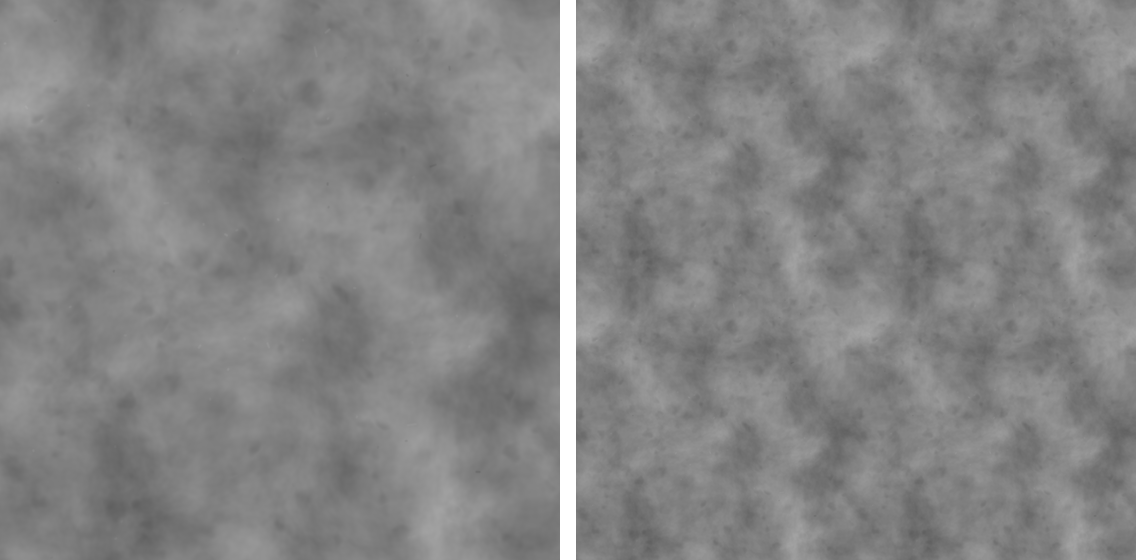
Left: one tile. Right: repeated 2 by 2.
Reproduce this texture procedurally as a Shadertoy shader.

```glsl
// Soft grey, cloudy plaster: wrapping gradient noise gives broad clouds and mottling,
// scattered soft blots darken it, and a few tiny flecks and scratches mark the surface.
// Every layer repeats a whole number of times, so the square tiles.
#define MEAN_GREY 0.513
#define CLOUD_GAIN 0.20
#define CLOUD_REPEATS 3.0
#define OCTAVE_FALLOFF 0.58
#define WARP_AMOUNT 0.035
#define BLOT_CELLS 21.0
#define BLOT_DEPTH 0.046
#define BLOT_SHARE 0.45
#define MARK_CELLS 17.0
#define MARK_SHARE 0.26
#define MARK_GAIN 0.05

const float TAU = 6.2831853;

// Four random values for a lattice cell that wraps at the given period.
vec4 cellHash(vec2 cell, float period, float seed) {
    uvec2 c = uvec2(mod(cell, period));
    uint h = c.x * 1597u + c.y * 51749u + uint(seed) * 7919u + 17u;
    vec4 value;
    for (int i = 0; i < 4; i++) {
        h = (h ^ (h >> 16)) * 73244475u;
        h = (h ^ (h >> 15)) * 40503u + 977u;
        h ^= h >> 13;
        value[i] = float(h & 65535u) / 65536.0;
    }
    return value;
}

// Slope contribution of one lattice corner.
float corner(vec2 cell, vec2 offset, float period, float seed) {
    float angle = TAU * cellHash(cell, period, seed).z;
    return dot(vec2(cos(angle), sin(angle)), offset);
}

float gradientNoise(vec2 uv, float period, float seed) {
    vec2 p = uv * period;
    vec2 cell = floor(p);
    vec2 f = p - cell;
    vec2 s = f * f * f * (f * (f * 6.0 - 15.0) + 10.0);
    vec2 e = vec2(1.0, 0.0);
    float low = mix(corner(cell, f, period, seed),
                    corner(cell + e.xy, f - e.xy, period, seed), s.x);
    float high = mix(corner(cell + e.yx, f - e.yx, period, seed),
                     corner(cell + e.xx, f - e.xx, period, seed), s.x);
    return mix(low, high, s.y);
}

// Broad clouds with progressively weaker mottling.
float clouds(vec2 uv) {
    float sum = 0.0, amplitude = 1.0, repeats = CLOUD_REPEATS;
    for (int octave = 0; octave < 6; octave++) {
        sum += amplitude * gradientNoise(uv, repeats, float(octave) + 3.0);
        amplitude *= OCTAVE_FALLOFF;
        repeats *= 2.0;
    }
    return sum;
}

// Soft round blots of varied size and strength.
float blots(vec2 uv) {
    vec2 p = uv * BLOT_CELLS;
    vec2 home = floor(p);
    float dark = 0.0;
    for (int y = -1; y <= 1; y++)
    for (int x = -1; x <= 1; x++) {
        vec2 cell = home + vec2(x, y);
        vec4 r = cellHash(cell, BLOT_CELLS, 21.0);
        float present = step(r.z, BLOT_SHARE);
        float radius = mix(0.3, 0.85, r.w * r.w);
        float d = length(p - cell - r.xy);
        float strength = 0.3 + 0.7 * fract(r.w * 37.0);
        dark = max(dark, present * strength * smoothstep(radius, radius * 0.1, d));
    }
    return dark;
}

// Tiny flecks and short scratches, mostly light and some dark.
float marks(vec2 uv) {
    vec2 p = uv * MARK_CELLS;
    vec2 home = floor(p);
    float pixel = MARK_CELLS / iResolution.y;
    float sum = 0.0;
    for (int y = -1; y <= 1; y++)
    for (int x = -1; x <= 1; x++) {
        vec2 cell = home + vec2(x, y);
        vec4 r = cellHash(cell, MARK_CELLS, 43.0);
        float angle = TAU * fract(r.w * 53.0);
        vec2 along = vec2(cos(angle), sin(angle));
        vec2 q = p - cell - r.xy;
        float halfLength = mix(0.01, 0.14, pow(r.w, 6.0));
        float d = length(q - along * clamp(dot(q, along), -halfLength, halfLength));
        float tone = mix(-1.0, 0.8, step(0.4, fract(r.w * 19.0)));
        float fade = 0.2 + 0.8 * fract(r.w * 91.0);
        sum += step(r.z, MARK_SHARE) * tone * fade * smoothstep(0.03 + pixel, 0.0, d);
    }
    return sum;
}

void mainImage(out vec4 fragColor, in vec2 fragCoord) {
    vec2 uv = fragCoord / iResolution.xy;
    vec2 broadWarp = vec2(gradientNoise(uv, 5.0, 11.0), gradientNoise(uv, 5.0, 12.0));
    vec2 fineWarp = vec2(gradientNoise(uv, 36.0, 13.0), gradientNoise(uv, 36.0, 14.0));

    float grey = MEAN_GREY + CLOUD_GAIN * clouds(uv + WARP_AMOUNT * broadWarp);
    grey -= BLOT_DEPTH * blots(uv + 0.5 * WARP_AMOUNT * fineWarp);
    grey += MARK_GAIN * marks(uv);
    fragColor = vec4(vec3(clamp(grey, 0.0, 1.0)), 1.0);
}
```
